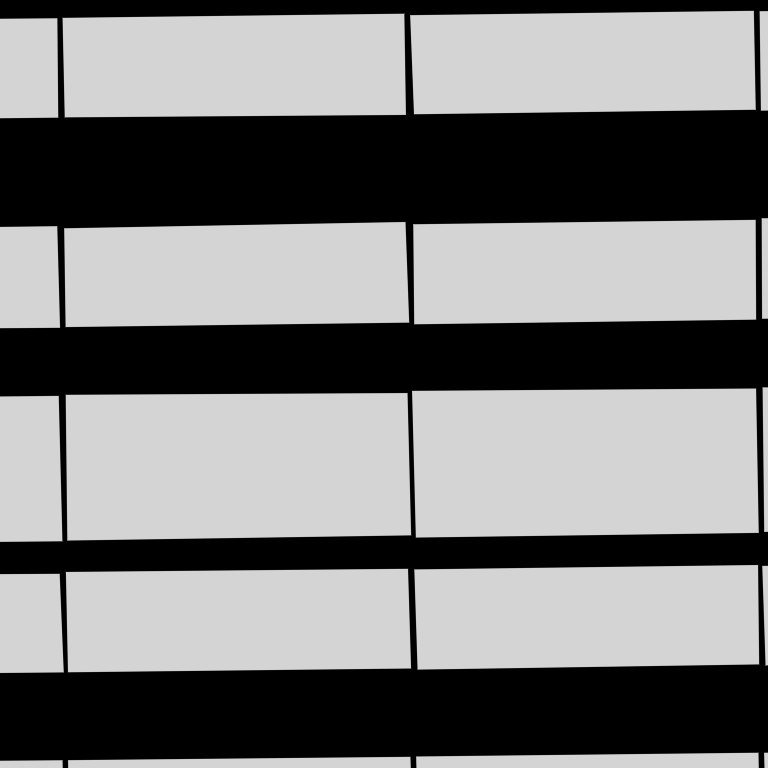
Give the GLSL for this pattern, as a three.js fragment shader.

```glsl
// Pale slabs in five uneven courses on black, slightly tilted, split by thin joints.
// Each slab is a convex quad: its four corners are hashed off a leaning grid,
// then the nearest of its four edge distances gives a smooth mask.
varying vec2 vUv;

const vec3 SLAB_COLOR = vec3(0.83);
const vec3 GAP_COLOR = vec3(0.0);
const float FIRST_JOINT = 0.082;   // x of joint 0 at mid height
const float JOINT_PITCH = 0.4534;
const float HALF_JOINT = 0.0038;
const float TILT = 0.011;          // rise of a course across the canvas
const float DRIFT = 0.007;         // sideways shift of joints from course to course
const float LEAN = 0.014;          // extra lean of a joint inside its course
const vec2 JITTER = vec2(0.0016, 0.0018);
const float SOFTNESS = 0.0009;

vec2 hash2(vec3 seed) {
  vec2 h = vec2(dot(seed, vec3(127.1, 311.7, 74.7)), dot(seed, vec3(269.5, 183.3, 246.1)));
  return fract(sin(h) * 43758.55);
}

// Bottom and top of a course, measured at the middle of the canvas
vec2 courseSpan(int course) {
  if (course == 0) return vec2(-0.115, 0.0150);
  if (course == 1) return vec2(0.1289, 0.2591);
  if (course == 2) return vec2(0.3008, 0.4896);
  if (course == 3) return vec2(0.5788, 0.7090);
  return vec2(0.8516, 0.9805);
}

// Slab corner beside a joint; side is +1 right of the joint, -1 left of it
vec2 slabCorner(float joint, float side, float level, float middle, float seed) {
  float x = FIRST_JOINT + JOINT_PITCH * joint + side * HALF_JOINT
          - DRIFT * (level - 0.5) - LEAN * (level - middle);
  vec2 corner = vec2(x, level + TILT * (x - 0.5));
  return corner + JITTER * (2.0 * hash2(vec3(joint, side, seed)) - 1.0);
}

// Signed distance to the line from a to b, positive on its left
float edgeDistance(vec2 p, vec2 a, vec2 b) {
  vec2 along = normalize(b - a);
  vec2 offset = p - a;
  return along.x * offset.y - along.y * offset.x;
}

// Inside distance of a counter-clockwise convex quad
float quadDistance(vec2 p, vec2 a, vec2 b, vec2 c, vec2 d) {
  return min(min(edgeDistance(p, a, b), edgeDistance(p, b, c)),
             min(edgeDistance(p, c, d), edgeDistance(p, d, a)));
}

float slabDistance(vec2 p, float column, vec2 span, float seed) {
  float middle = 0.5 * (span.x + span.y);
  return quadDistance(p,
    slabCorner(column, 1.0, span.x, middle, seed),
    slabCorner(column + 1.0, -1.0, span.x, middle, seed),
    slabCorner(column + 1.0, -1.0, span.y, middle, seed + 0.5),
    slabCorner(column, 1.0, span.y, middle, seed + 0.5));
}

void main() {
  float inside = -1.0;
  for (int course = 0; course < 5; course++) {
    vec2 span = courseSpan(course);
    for (int column = -1; column < 3; column++) {
      inside = max(inside, slabDistance(vUv, float(column), span, float(course)));
    }
  }
  float mask = smoothstep(-SOFTNESS, SOFTNESS, inside);
  gl_FragColor = vec4(mix(GAP_COLOR, SLAB_COLOR, mask), 1.0);
}
```
